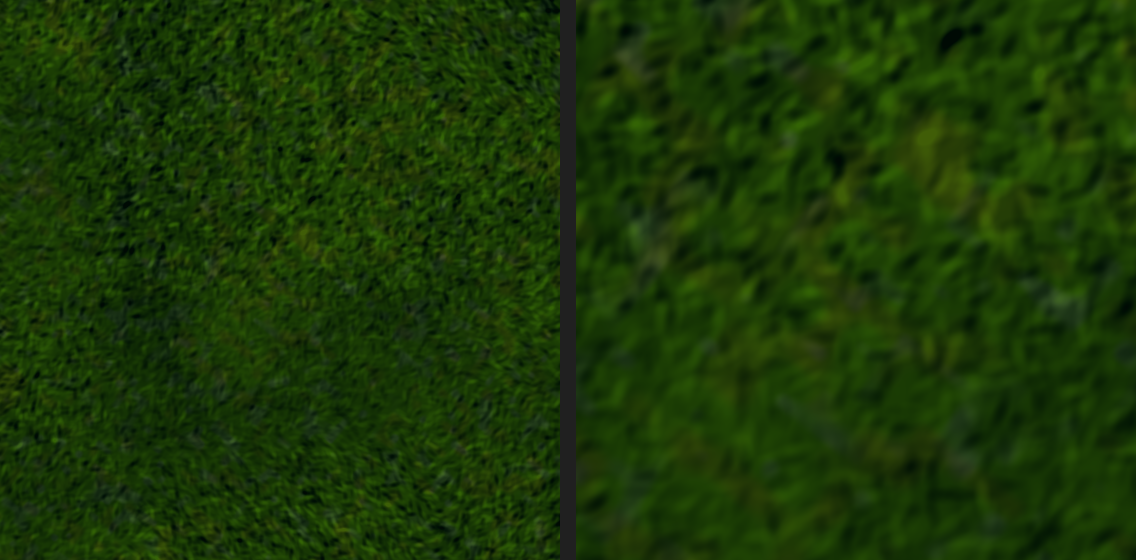
Left: the whole. Right: its middle third, enlarged.
A three.js fragment shader for this texture:

```glsl
varying vec2 vUv;

#define BLADE_CELLS 70.0
#define BLADES_PER_CELL 3
#define BLADE_WIDTH 0.44
#define ANGLE_SPREAD 2.0
#define PATCH_SCALE 6.0
#define PATCH_STRENGTH 0.75
#define TINT_SCALE 46.0
#define SHADE_COLOR vec3(0.035, 0.125, 0.016)
#define LIGHT_COLOR vec3(0.152, 0.312, 0.018)
#define DRY_SHIFT vec3(0.085, -0.035, 0.015)
#define DEW_SHIFT vec3(0.045, 0.0, 0.12)

float hash(vec2 p) {
  return fract(sin(dot(p, vec2(127.1, 311.7))) * 43758.5453);
}

float noise(vec2 p) {
  vec2 i = floor(p);
  vec2 f = fract(p);
  vec2 s = f * f * (3.0 - 2.0 * f);
  float low = mix(hash(i), hash(i + vec2(1.0, 0.0)), s.x);
  float high = mix(hash(i + vec2(0.0, 1.0)), hash(i + vec2(1.0, 1.0)), s.x);
  return mix(low, high, s.y);
}

// Layered noise, each octave turned to hide the grid
float fbm(vec2 p) {
  mat2 turn = mat2(0.8, 0.6, -0.6, 0.8);
  float sum = 0.0;
  float weight = 0.5;
  for (int i = 0; i < 3; i++) {
    sum += weight * noise(p);
    p = turn * p * 2.1 + 11.3;
    weight *= 0.5;
  }
  return sum / 0.875;
}

// Main blade direction, drifting between two diagonals
float lean(vec2 uv) {
  return mix(-0.65, 0.85, smoothstep(0.35, 0.65, noise(uv * 3.5 + 4.7)));
}

// Sum of soft, elongated light and dark blades, about zero
float bladeField(vec2 uv) {
  vec2 p = uv * BLADE_CELLS;
  vec2 home = floor(p);
  float sum = 0.0;
  for (int y = -1; y <= 1; y++) {
    for (int x = -1; x <= 1; x++) {
      vec2 cell = home + vec2(float(x), float(y));
      float cellLean = lean(cell / BLADE_CELLS);
      for (int k = 0; k < BLADES_PER_CELL; k++) {
        vec2 id = cell + float(k) * 17.31;
        vec2 root = cell + vec2(hash(id + 3.1), hash(id + 7.7));
        float angle = cellLean + ANGLE_SPREAD * (hash(id + 13.9) - 0.5);
        vec2 along = vec2(cos(angle), sin(angle));
        vec2 d = p - root;
        float across = dot(d, vec2(-along.y, along.x)) / BLADE_WIDTH;
        float reach = dot(d, along);
        float body = max(0.0, 1.0 - reach * reach - across * across);
        sum += body * body * (2.0 * hash(id + 23.3) - 1.0);
      }
    }
  }
  return sum;
}

void main() {
  // Brightness from blades and broad patches
  float patches = fbm(vUv * PATCH_SCALE + 2.4) - 0.5;
  float contrast = mix(0.32, 0.56, smoothstep(0.3, 0.7, noise(vUv * 3.0 + 31.0)));
  float tone = 0.5 + contrast * bladeField(vUv) + PATCH_STRENGTH * patches;
  tone = clamp(tone, -0.45, 1.4);
  vec3 color = mix(SHADE_COLOR, LIGHT_COLOR, tone);

  // Dry brown and cool grey flecks
  vec2 tintPos = mat2(0.8, 0.6, -0.6, 0.8) * vUv * TINT_SCALE;
  float dry = smoothstep(0.5, 1.0, noise(tintPos + 5.2) + 0.6 * patches);
  float dew = smoothstep(0.62, 1.0, noise(tintPos * 1.2 + 61.0) - 0.5 * patches);
  float lit = clamp(0.3 + 0.7 * tone, 0.0, 1.0);
  color += lit * (DRY_SHIFT * dry * 0.6 + DEW_SHIFT * dew);

  gl_FragColor = vec4(clamp(color, 0.0, 1.0), 1.0);
}
```
